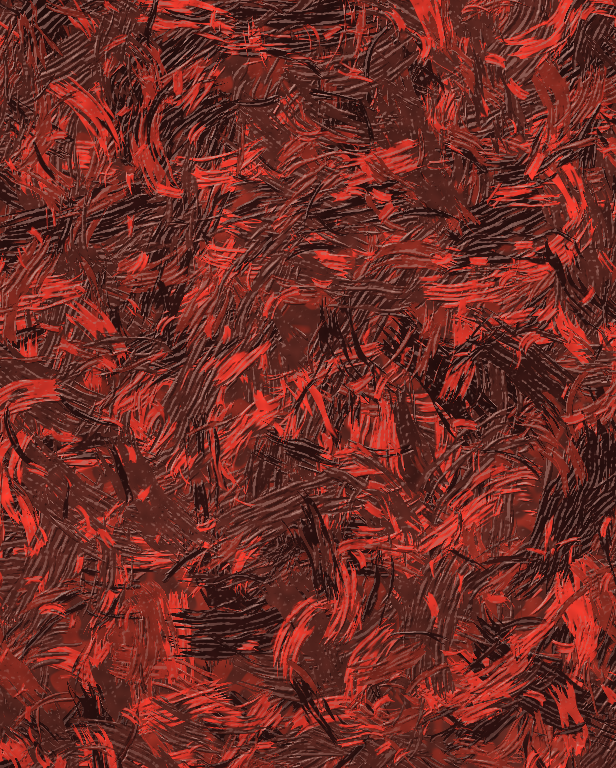
Give the GLSL for this texture, as a Shadertoy shader.

```glsl
const vec3 BLACK = vec3(0.16, 0.06, 0.055);
const vec3 BROWN = vec3(0.33, 0.14, 0.115);
const vec3 OXIDE = vec3(0.51, 0.16, 0.12);
const vec3 RED = vec3(0.86, 0.21, 0.16);
const vec3 SHEEN = vec3(0.67, 0.48, 0.44);
const vec3 GLINT = vec3(0.88, 0.68, 0.63);

vec3 hash3(vec2 p) {
    vec3 v = fract(vec3(p.xyx) * vec3(0.1031, 0.1030, 0.0973));
    v += dot(v, v.yxz + 33.33);
    return fract((v.xxy + v.yzz) * v.zyx);
}

float gradientNoise(vec2 p) {
    vec2 i = floor(p), f = p - i;
    vec2 u = f * f * f * (f * (f * 6.0 - 15.0) + 10.0);
    vec2 o = vec2(0.0, 1.0);
    float a = dot(hash3(i).xy * 2.0 - 1.0, f);
    float b = dot(hash3(i + o.yx).xy * 2.0 - 1.0, f - o.yx);
    float c = dot(hash3(i + o).xy * 2.0 - 1.0, f - o);
    float d = dot(hash3(i + 1.0).xy * 2.0 - 1.0, f - 1.0);
    return 1.4 * mix(mix(a, b, u.x), mix(c, d, u.x), u.y);
}

vec2 rotate(vec2 v, float angle) {
    float c = cos(angle), s = sin(angle);
    return vec2(c * v.x + s * v.y, c * v.y - s * v.x);
}

// 1 along the sides, falling to 0 inward
float sideAmount(vec2 p) {
    float side = min(p.x, iResolution.x / iResolution.y - p.x);
    return 1.0 - smoothstep(0.03, 0.13, side);
}

float strokeAngle(vec2 center, float jitter) {
    float flow = 0.7 + 4.5 * gradientNoise(center * 3.0 + 7.0);
    return mix(flow, 1.57, 0.75 * sideAmount(center)) + (jitter - 0.5) * 2.4;
}

// Bent, ragged brush strokes: x = coverage, y = ridge height, z = random shade
vec3 strokes(vec2 p, float cells, vec2 size, float density, float dryness, float seed) {
    vec3 result = vec3(0.0);
    vec2 cell = floor(p * cells);
    for (int j = -1; j <= 1; j++)
    for (int i = -1; i <= 1; i++) {
        vec2 id = cell + vec2(i, j);
        vec3 place = hash3(id + seed);
        vec2 away = p - (id + place.xy) / cells;
        if (place.z > density || length(away) * cells > 1.0) continue;
        vec3 look = hash3(id + seed + 57.0);
        vec2 q = rotate(away, strokeAngle(p - away, look.x));
        q.y += 0.9 * (look.y - 0.5) * q.x * q.x / size.x;
        vec2 inside = size * mix(0.65, 1.0, look.z) - abs(q);
        if (min(inside.x, inside.y) < 0.0) continue;

        vec2 shift = place.xy * 90.0;
        float bristle = gradientNoise(q * vec2(26.0, 200.0) + shift);
        float clump = gradientNoise(q * vec2(17.0, 62.0) + shift.yx);
        float endEdge = inside.x - size.x * (0.15 + 0.4 * bristle + 0.3 * clump);
        float sideEdge = inside.y - size.y * (0.06 + 0.4 * clump);
        float cover = smoothstep(0.0, 0.002, min(endEdge, sideEdge));
        cover *= smoothstep(dryness - 0.08, dryness + 0.08, 0.6 * bristle + 0.7 * clump);
        float shade = fract(look.z * 7.0 + look.x);
        result = mix(result, vec3(1.0, bristle + 0.2, shade), cover);
    }
    return result;
}

// Lays strokes over the paint; rgb = colour, a = height
vec4 lay(vec4 under, vec3 stroke, vec3 colorA, vec3 colorB) {
    vec3 color = mix(colorA, colorB, smoothstep(0.45, 0.7, stroke.z));
    return mix(under, vec4(color, stroke.y), stroke.x);
}

vec4 paint(vec2 p) {
    float rim = max(sideAmount(p), 1.0 - smoothstep(0.05, 0.3, p.y));
    float redDry = -0.06 - 0.10 * rim + 0.22 * gradientNoise(p * 4.0);
    p += 0.004 * vec2(gradientNoise(p * 24.0), gradientNoise(p * 24.0 + 40.0));
    vec4 c = vec4(mix(BROWN, OXIDE, smoothstep(-0.1, 0.1, gradientNoise(p * 40.0))), 0.0);

    // Crossing coats: wet dark body, red dabs, dry dark drag
    for (float coat = 0.0; coat < 3.0; coat++) {
        float seed = 11.0 + 131.0 * coat;
        c = lay(c, strokes(p, 6.0, vec2(0.13, 0.042), 1.0, -0.28, seed), BROWN, BLACK);
        c = lay(c, strokes(p, 10.0, vec2(0.078, 0.025), 1.0, redDry, seed + 23.0), RED, OXIDE);
        c = lay(c, strokes(p, 7.0, vec2(0.11, 0.034), 1.0, 0.03, seed + 47.0), BROWN, BLACK);
    }

    // Thin scrapes and small flecks
    c = lay(c, strokes(p, 14.0, vec2(0.055, 0.007), 0.7, -0.1, 83.0), BLACK, OXIDE);
    c = lay(c, strokes(p, 24.0, vec2(0.022, 0.009), 0.4, -0.1, 97.0), RED, RED * 0.9);
    c.a += 0.22 * gradientNoise(p * 100.0) + 0.2 * gradientNoise(p * 210.0);
    return c;
}

void mainImage(out vec4 fragColor, in vec2 fragCoord) {
    vec2 p = fragCoord / iResolution.y;
    vec4 surface = paint(p);
    float slope = surface.a - paint(p + vec2(-0.0011, 0.0019)).a;

    // Oblique light on the wet ridges, weaker toward the foot
    float tone = 1.0 + 0.2 * gradientNoise(p * 60.0) + 0.2 * gradientNoise(p * 5.0);
    float light = mix(0.35, 0.58, smoothstep(0.0, 0.5, p.y));
    vec3 color = surface.rgb * tone;
    color = mix(color, BLACK * 0.8, 0.55 * smoothstep(0.12, 0.4, -slope));
    color = mix(color, SHEEN, light * smoothstep(0.06, 0.24, slope));
    color = mix(color, GLINT, 0.5 * smoothstep(0.42, 0.7, slope));
    fragColor = vec4(clamp(color, 0.0, 1.0), 1.0);
}
```
